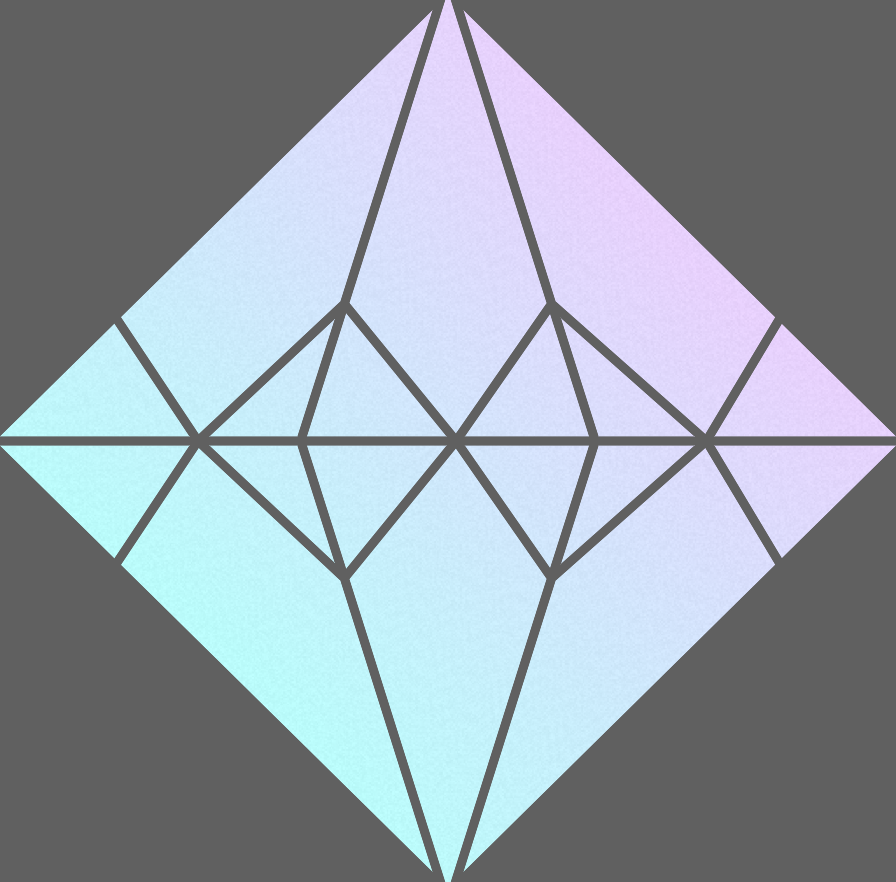
This background is drawn by a WebGL 2 fragment shader. Its source:

```glsl
#version 300 es
precision highp float;

uniform vec2 u_resolution;
out vec4 fragColor;

const vec3 GREY = vec3(0.378);
const vec3 CYAN = vec3(0.73, 0.985, 0.982);
const vec3 LILAC = vec3(0.908, 0.818, 0.99);
const float LINE_RADIUS = 0.0104;

float hash(vec2 p) {
    return fract(sin(dot(p, vec2(127.1, 311.7))) * 43758.5453);
}

float valueNoise(vec2 p) {
    vec2 cell = floor(p);
    vec2 f = fract(p);
    f = f * f * (3.0 - 2.0 * f);
    float low = mix(hash(cell), hash(cell + vec2(1.0, 0.0)), f.x);
    float high = mix(hash(cell + vec2(0.0, 1.0)), hash(cell + vec2(1.0)), f.x);
    return mix(low, high, f.y);
}

float segmentDistance(vec2 p, vec2 a, vec2 b) {
    vec2 ab = b - a;
    float along = clamp(dot(p - a, ab) / dot(ab, ab), 0.0, 1.0);
    return length(p - a - ab * along);
}

float diamondDistance(vec2 p) {
    return (0.9855 * abs(p.x) + abs(p.y) - 1.0116) / 1.404;
}

// Facet edges of one side; p.y is already folded about the waist
float sideDistance(vec2 p, float side) {
    vec2 apex = vec2(side * 0.235, 0.311);
    vec2 outer = vec2(side * 0.5765 + 0.0095, 0.0);
    vec2 inner = vec2(side * 0.334, 0.0);
    vec2 centre = vec2(0.0185, 0.0);
    vec2 rim = vec2(side * 0.756, 0.284);
    vec2 tip = vec2(side * 0.016, 1.003);
    float d = segmentDistance(p, apex, tip);
    d = min(d, segmentDistance(p, apex, outer));
    d = min(d, segmentDistance(p, apex, inner));
    d = min(d, segmentDistance(p, apex, centre));
    return min(d, segmentDistance(p, outer, rim));
}

float facetDistance(vec2 p) {
    vec2 folded = vec2(p.x, abs(p.y));
    float d = folded.y;
    for (float side = -1.0; side < 2.0; side += 2.0) {
        d = min(d, sideDistance(folded, side));
    }
    return d;
}

// Diagonal sheen, a little stronger along its axis, with fine grain
vec3 gemColour(vec2 p) {
    float across = p.x - p.y;
    float strength = 0.52 - 0.05 * across * across;
    float t = clamp(0.5 + strength * (p.x + p.y), 0.0, 1.0);
    float grain = valueNoise(p * 210.0) + hash(floor(p * 252.0)) - 1.0;
    return mix(CYAN, LILAC, t) + 0.024 * grain;
}

void main() {
    vec2 p = (2.0 * gl_FragCoord.xy - u_resolution) / u_resolution.y;
    float soft = 1.0 / u_resolution.y;

    float gem = 1.0 - smoothstep(-soft, soft, diamondDistance(p));
    float glass = smoothstep(-soft, soft, facetDistance(p) - LINE_RADIUS);

    fragColor = vec4(mix(GREY, gemColour(p), gem * glass), 1.0);
}
```
